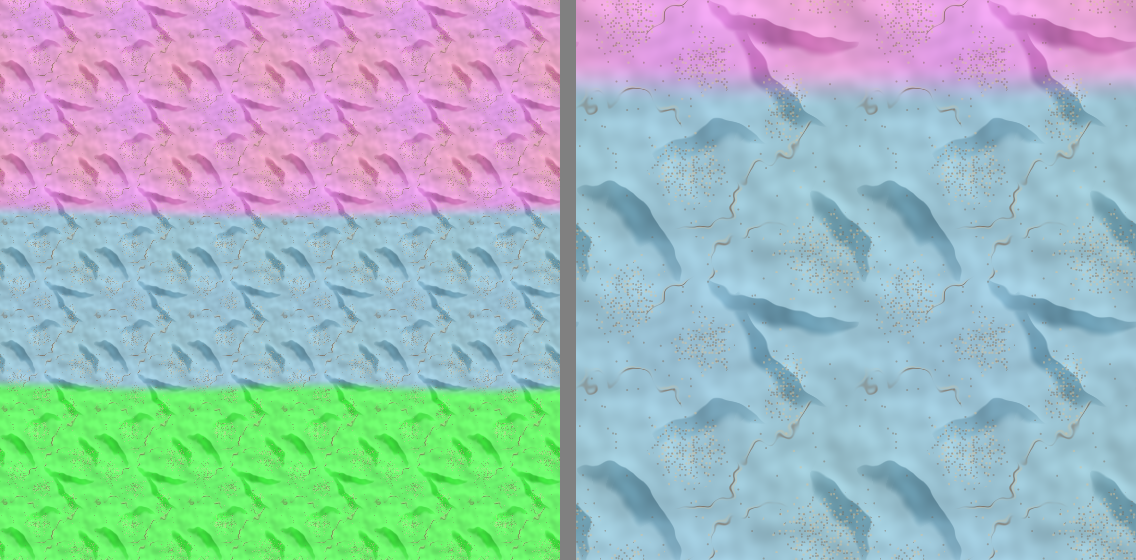
Left, the full canvas; right, a detail of the centre.
A Shadertoy shader for this texture:

```glsl
// Three soft-edged colour bands (pink, blue, green) over a six by six tiling of
// carved sandstone. Each tile is built from curved folds, thin cracks and
// grainy patches, roughened by wrapping gradient noise.
const float TILES = 6.0;
const float TAU = 6.2831853;
const vec3 PINK = vec3(0.90, 0.63, 0.84);
const vec3 BLUE = vec3(0.61, 0.77, 0.835);
const vec3 GREEN = vec3(0.43, 0.97, 0.43);
const vec3 CRACK = vec3(0.48, 0.38, 0.30);
const vec3 SAND = vec3(0.86, 0.76, 0.60);

vec2 hash2(vec2 p) {
    vec2 k = vec2(dot(p, vec2(127.1, 311.7)), dot(p, vec2(269.5, 183.3)));
    return fract(sin(k) * 43758.55);
}

float corner(vec2 cell, vec2 offset, float period) {
    float angle = TAU * hash2(mod(cell, period)).x;
    return dot(vec2(cos(angle), sin(angle)), offset);
}

// Gradient noise that wraps after one tile
float noise(vec2 p, float period) {
    p *= period;
    vec2 i = floor(p), f = fract(p), e = vec2(1.0, 0.0);
    vec2 u = f * f * f * (f * (f * 6.0 - 15.0) + 10.0);
    float low = mix(corner(i, f, period), corner(i + e, f - e, period), u.x);
    float high = mix(corner(i + e.yx, f - e.yx, period),
                     corner(i + 1.0, f - 1.0, period), u.x);
    return mix(low, high, u.y);
}

vec2 warp(vec2 p, float period, float amount) {
    return amount * vec2(noise(p, period), noise(p + 0.37, period));
}

float relief(vec2 p) {
    return noise(p, 4.0) + 0.5 * noise(p, 8.0) + 0.25 * noise(p, 17.0);
}

// Offset from the nearest copy of a centre in the wrapped tile
vec2 wrapNear(vec2 p, vec2 centre) {
    return fract(p - centre + 0.5) - 0.5;
}

// Signed distance to a quadratic curve (positive below), and position along it
vec2 curve(vec2 p, vec2 a, vec2 b, vec2 c) {
    const float STEPS = 10.0;
    p = b + wrapNear(p, b);
    vec2 start = a, nearest = vec2(9.0, 0.0);
    for (float i = 1.0; i <= STEPS; i++) {
        float t = i / STEPS;
        vec2 end = mix(mix(a, b, t), mix(b, c, t), t);
        vec2 dir = end - start, v = p - start;
        float h = clamp(dot(v, dir) / dot(dir, dir), 0.0, 1.0);
        float d = length(v - dir * h);
        float side = dir.x * v.y < dir.y * v.x ? -1.0 : 1.0;
        if (d < abs(nearest.x)) nearest = vec2(d * side, (i - 1.0 + h) / STEPS);
        start = end;
    }
    return nearest;
}

// Fold: x is the shaded slope, y the lit rim above it
vec2 fold(vec2 p, vec2 a, vec2 b, vec2 c, float width, float px) {
    vec2 k = curve(p, a, b, c);
    float taper = pow(max(sin(0.5 * TAU * k.y), 0.0), 0.4);
    float w = max(width * taper, 0.004);
    float slope = smoothstep(-px, px, k.x) * (1.0 - smoothstep(0.55 * w, w, k.x));
    float rim = smoothstep(-0.07, 0.0, k.x) * smoothstep(px, -px, k.x);
    return vec2(slope, rim) * taper;
}

// Crack: x is the dark line, y the pale lip beside it
vec2 crack(vec2 p, vec2 a, vec2 b, vec2 c, float px) {
    vec2 k = curve(p, a, b, c);
    float taper = smoothstep(0.0, 0.15, k.y) * smoothstep(1.0, 0.85, k.y);
    vec2 d = abs(k.x + vec2(0.0, 0.010));
    return taper * (1.0 - smoothstep(0.0, 0.005 + 0.6 * px, d));
}

float sandPatch(vec2 p, vec2 centre, vec2 radius) {
    return 1.0 - smoothstep(0.3, 1.1, length(wrapNear(p, centre) / radius));
}

// Small jittered grains, one per cell where the density allows
float grains(vec2 p, float cells, float density) {
    vec2 cell = mod(floor(p * cells), cells);
    float d = length(fract(p * cells) - 0.25 - 0.5 * hash2(cell));
    return step(hash2(cell + 71.0).x, density) * (1.0 - smoothstep(0.1, 0.6, d));
}

void mainImage(out vec4 fragColor, in vec2 fragCoord) {
    vec2 uv = fragCoord / iResolution.xy;
    float px = TILES / iResolution.y;
    vec2 tile = fract(vec2(uv.x, 1.0 - uv.y) * TILES); // y runs downward
    vec2 p = tile + warp(tile, 7.0, 0.045) + warp(tile, 16.0, 0.018);
    // Colour bands with gently wavering borders
    float upper = 0.621 + 0.005 * cos(TAU * uv.x);
    float lower = 0.309 + 0.004 * cos(11.0 * uv.x) - 0.004 * uv.x;
    float pink = smoothstep(-0.014, 0.014, uv.y - upper);
    vec3 col = mix(GREEN, BLUE, smoothstep(-0.012, 0.012, uv.y - lower));
    col = mix(col, PINK, pink);
    // Lilac to salmon drift, then broad relief lighting
    float drift = dot(cos(TAU * (tile - vec2(0.39, 0.2))), vec2(0.5));
    col *= 1.0 + drift * mix(0.15, 1.0, pink) * vec3(-0.01, -0.02, 0.09);
    col *= 0.99 + 0.17 * (relief(tile) - relief(tile + vec2(0.03, -0.04)));
    // Folds
    vec2 f = fold(p, vec2(0.48, 0.0), vec2(0.80, 0.14), vec2(1.02, 0.15), 0.085, px);
    f = max(f, fold(p, vec2(0.58, 0.03), vec2(0.74, 0.36), vec2(0.88, 0.46), 0.085, px));
    f = max(f, fold(p, vec2(0.01, 0.67), vec2(0.29, 0.62), vec2(0.36, 0.99), 0.10, px));
    f = max(f, 0.7 * fold(p, vec2(0.27, 0.55), vec2(0.53, 0.36), vec2(0.68, 0.50), 0.09, px));
    f = max(f, fold(p, vec2(0.84, 0.70), vec2(1.05, 0.77), vec2(1.05, 1.0), 0.08, px));
    col *= 1.0 + 0.05 * f.y * (1.0 - f.x);
    col = mix(col, 0.92 * pow(col, vec3(1.6)), f.x);
    // Grainy patches
    float sandy = sandPatch(p, vec2(0.88, 0.91), vec2(0.20, 0.17));
    sandy = max(sandy, sandPatch(p, vec2(0.40, 0.61), vec2(0.16, 0.14)));
    sandy = max(sandy, sandPatch(p, vec2(0.75, 0.38), vec2(0.10, 0.15)));
    sandy = max(sandy, sandPatch(p, vec2(0.45, 0.22), vec2(0.13, 0.12)));
    sandy = max(sandy, sandPatch(p, vec2(0.20, 0.06), vec2(0.12, 0.15)));
    col = mix(col, SAND, 0.5 * grains(tile, 83.0, 0.42 * sandy));
    col = mix(col, CRACK, 0.42 * grains(tile, 101.0, 0.36 * sandy + 0.004));
    // Cracks, jagged and broken along their length
    vec2 q = p + warp(tile, 11.0, 0.05) + warp(tile, 23.0, 0.025);
    vec2 c = crack(q, vec2(0.0, 0.42), vec2(0.21, 0.20), vec2(0.38, 0.45), px);
    c = max(c, crack(q, vec2(0.55, 0.65), vec2(0.75, 0.53), vec2(0.87, 0.47), px));
    c = max(c, crack(q, vec2(0.55, 0.63), vec2(0.64, 0.77), vec2(0.36, 0.81), px));
    c = max(c, crack(q, vec2(0.49, 0.99), vec2(0.43, 0.87), vec2(0.74, 0.80), px));
    c = max(c, crack(q, vec2(0.28, 0.16), vec2(0.28, 0.06), vec2(0.41, -0.02), px));
    c *= smoothstep(-0.45, 0.3, noise(tile, 13.0));
    col = mix(mix(col, SAND, 0.4 * c.y), CRACK, 0.7 * c.x);
    fragColor = vec4(clamp(col, 0.0, 1.0), 1.0);
}
```
